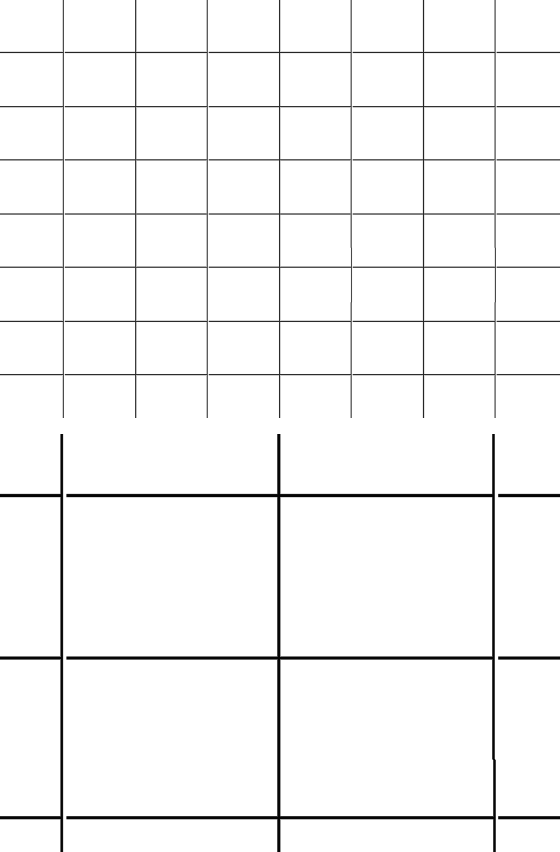
Top: the whole. Bottom: its middle third, enlarged.
Give the GLSL for this pattern, as a Shadertoy shader.

```glsl
#define PITCH vec2(0.3443, 0.2569)      // one repeat: two columns, two rows
#define FIRST_LINE vec2(0.1515, 0.1038)
#define SECOND_LINE vec2(0.1731, 0.1273) // offset of the second line in a repeat
#define THIN_WIDTH 0.0021
#define FULL_WIDTH 0.0025
#define GAP_CENTER 0.0022
#define GAP_WIDTH 0.0030
#define WEAR_SHIFT 0.0008
#define WEAR_START_X 0.7
#define WEAR_SPAN vec2(0.342, 0.130)    // center and height of the worn stretch
#define SOFTNESS 1.2
#define INK vec3(0.02)

// Signed offset to the nearest line of a repeating set
float lineOffset(float position, float origin, float pitch) {
    return mod(position - origin + 0.5 * pitch, pitch) - 0.5 * pitch;
}

// Share of the filter footprint covered by a band
float bandCoverage(float offset, float width, float footprint) {
    float upper = min(offset + 0.5 * footprint, 0.5 * width);
    float lower = max(offset - 0.5 * footprint, -0.5 * width);
    return max(upper - lower, 0.0) / footprint;
}

void mainImage(out vec4 fragColor, in vec2 fragCoord) {
    vec2 p = fragCoord / iResolution.y;
    float footprint = SOFTNESS / iResolution.y;

    // Columns alternate between thin and full lines
    float thinOffset = lineOffset(p.x, FIRST_LINE.x, PITCH.x);
    float fullOffset = lineOffset(p.x, FIRST_LINE.x + SECOND_LINE.x, PITCH.x);

    // A short stretch of the right-hand thin lines sits slightly aside
    float worn = bandCoverage(p.y - WEAR_SPAN.x, WEAR_SPAN.y, footprint)
               * step(WEAR_START_X, p.x);
    float columns = max(
        bandCoverage(thinOffset - WEAR_SHIFT * worn, THIN_WIDTH, footprint),
        bandCoverage(fullOffset, FULL_WIDTH, footprint));

    // Rows have slightly uneven spacing
    float lowerOffset = lineOffset(p.y, FIRST_LINE.y, PITCH.y);
    float upperOffset = lineOffset(p.y, FIRST_LINE.y + SECOND_LINE.y, PITCH.y);
    float rows = max(bandCoverage(lowerOffset, FULL_WIDTH, footprint),
                     bandCoverage(upperOffset, FULL_WIDTH, footprint));

    // Rows break just to the right of each thin column
    rows *= 1.0 - bandCoverage(thinOffset - GAP_CENTER, GAP_WIDTH, footprint);

    fragColor = vec4(mix(vec3(1.0), INK, max(columns, rows)), 1.0);
}
```
